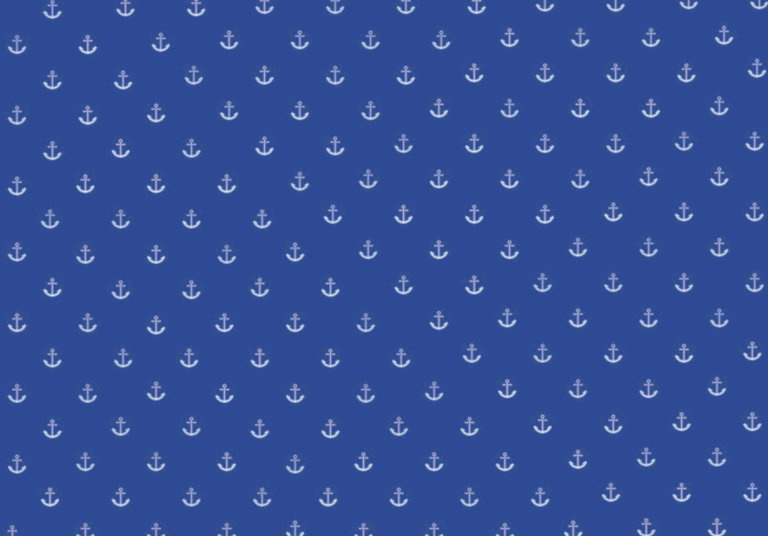
Give the GLSL for this pattern, as a WebGL 1 fragment shader.

```glsl
precision highp float;
// Small pale anchors on a diagonal lattice over royal blue, with slight grid slips.

uniform vec2 u_resolution;

const float UNITS_WIDE = 21.725;         // canvas width in lattice half-pitches
const vec2 LATTICE_ORIGIN = vec2(0.549, 1.195);
const float SLIP = 0.0668;               // size of one grid slip
const float ANCHOR_SIZE = 0.26;          // half height of an anchor
const float EDGE_BLUR = 0.17;            // softness of strokes, in anchor units

const vec3 BLUE = vec3(0.18, 0.29, 0.58);
const vec3 HALO_BLUE = vec3(0.20, 0.315, 0.555);
const vec3 LAVENDER = vec3(0.69, 0.72, 0.89);
const vec3 LILAC = vec3(0.78, 0.73, 0.87);
const vec3 PALE = vec3(0.88, 0.92, 0.98);

float hash(vec2 p) {
  vec3 q = fract(p.xyx * vec3(0.1031, 0.1030, 0.0973));
  q += dot(q, q.yzx + 33.33);
  return fract((q.x + q.y) * q.z);
}

float valueNoise(vec2 p) {
  vec2 cell = floor(p);
  vec2 f = fract(p);
  f = f * f * (3.0 - 2.0 * f);
  float low = mix(hash(cell), hash(cell + vec2(1.0, 0.0)), f.x);
  float high = mix(hash(cell + vec2(0.0, 1.0)), hash(cell + vec2(1.0)), f.x);
  return mix(low, high, f.y);
}

float segmentDistance(vec2 p, vec2 a, vec2 b) {
  vec2 ab = b - a;
  return length(p - a - ab * clamp(dot(p - a, ab) / dot(ab, ab), 0.0, 1.0));
}

float coverage(float dist, float soft) {
  return 1.0 - smoothstep(-soft, soft, dist);
}

// Slips accumulated along the falling and rising diagonals.
float fallingSlip(float s) {
  return -floor((s + 1.5) / 4.0);
}

float risingSlip(float d) {
  return step(-6.5, d) - step(-2.5, d) + step(1.5, d) + step(9.5, d) - 1.0;
}

// Lattice index of the anchor nearest to q.
vec2 nearestIndex(vec2 q) {
  vec2 diagonal = 0.5 * vec2(q.x + q.y, q.x - q.y);
  return floor(diagonal * vec2(1.017, 1.0) + 0.5);
}

vec2 anchorCentre(vec2 id) {
  float s = id.x + SLIP * fallingSlip(id.x);
  float d = id.y + SLIP * risingSlip(id.y);
  return vec2(s + d, s - d);
}

// Ring, shank and stock.
float shaftDistance(vec2 p) {
  float ring = abs(length(p - vec2(0.0, 0.80)) - 0.13) - 0.07;
  float shank = segmentDistance(p, vec2(0.0, 0.66), vec2(0.0, -0.85)) - 0.09;
  float stock = segmentDistance(p, vec2(0.0, 0.42), vec2(0.42, 0.42)) - 0.08;
  return min(ring, min(shank, stock));
}

// Curved arms and their flukes.
float armsDistance(vec2 p) {
  float arc = max(abs(length(p - vec2(0.0, 0.03)) - 0.91) - 0.11, p.y + 0.40);
  float fluke = segmentDistance(p, vec2(0.83, -0.34), vec2(0.66, -0.46)) - 0.12;
  return min(arc, fluke);
}

vec3 drawAnchor(vec3 base, vec2 p, vec2 id, float soft) {
  p.x = abs(p.x);
  float strength = mix(0.88, 1.0, hash(id + 41.0));
  vec3 shaftColor = mix(LAVENDER, LILAC, hash(id + 73.0));
  vec3 color = mix(base, shaftColor, strength * coverage(shaftDistance(p), soft));
  return mix(color, PALE, strength * coverage(armsDistance(p), soft));
}

void main() {
  float pixel = UNITS_WIDE / u_resolution.x;
  vec2 p = vec2(gl_FragCoord.x, u_resolution.y - gl_FragCoord.y) * pixel;
  vec2 q = p - LATTICE_ORIGIN;
  vec2 id = nearestIndex(q);
  vec2 local = (q - anchorCentre(id)) * vec2(1.0, -1.0) / ANCHOR_SIZE;

  // Faint mottled halo in the dye around each anchor
  float halo = 1.0 - smoothstep(1.1, 1.7, length(local));
  float mottle = smoothstep(0.40, 0.65, valueNoise(p * 14.0 + 20.0));
  vec3 color = mix(BLUE, HALO_BLUE, halo * mottle);

  float soft = max(EDGE_BLUR, 0.7 * pixel / ANCHOR_SIZE);
  gl_FragColor = vec4(drawAnchor(color, local, id, soft), 1.0);
}
```
